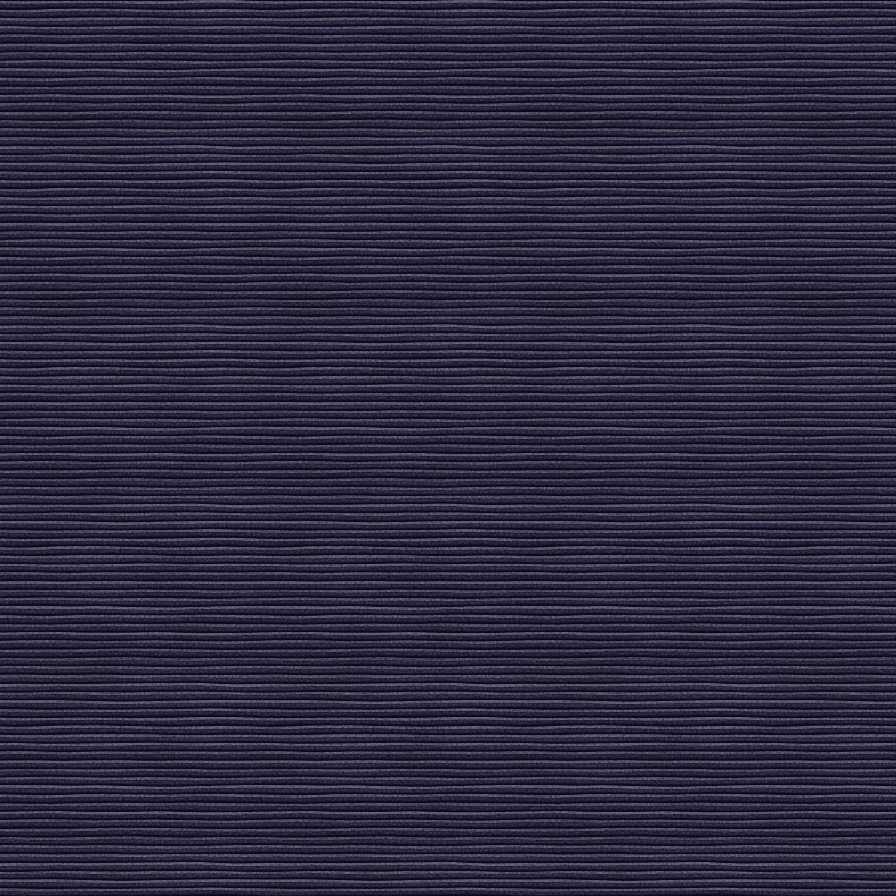
Give the GLSL for this texture, as a Shadertoy shader.

```glsl
// Dark indigo ribbed cloth: fine horizontal ribs, each a thin pale thread above
// a fuzzy band and a deep groove. A swatch of ribs repeats over the canvas;
// wrapping gradient noise bends the threads, streaks them and adds grain.

#define SWATCHES vec2(3.54, 5.0)  // repeats across and down
#define RIBS 21.0                 // ribs in one swatch
#define THREAD_HALF_WIDTH 0.15    // in rib heights
#define BAND_HALF_WIDTH 0.37      // in rib heights
#define WANDER 0.20               // bending of the ribs, in rib heights
#define GRAIN 0.34                // strength of the fuzz
#define GROOVE_COLOR vec3(0.036, 0.034, 0.090)
#define BAND_COLOR vec3(0.172, 0.152, 0.258)
#define THREAD_COLOR vec3(0.360, 0.350, 0.430)

// Integer hash of a lattice cell, 0 to 1 in both components
vec2 hash2(vec2 cell) {
    uvec2 q = uvec2(ivec2(cell)) * uvec2(1597u, 3812u) + uvec2(71u, 113u);
    uint n = (q.x ^ q.y) * 747796405u + q.x * 2891u;
    n = ((n >> 15u) ^ n) * 277803737u;
    n = (n >> 13u) ^ n;
    return vec2(n & 65535u, n >> 16u) / 65535.0;
}

// Slope at a lattice corner, wrapped to the period
float corner(vec2 cell, vec2 offset, vec2 period) {
    float angle = 6.28318 * hash2(mod(cell, period)).x;
    return dot(vec2(cos(angle), sin(angle)), offset);
}

// Gradient noise, about -0.7 to 0.7, tiling every swatch
float noise(vec2 swatch, vec2 period) {
    vec2 p = swatch * period;
    vec2 i = floor(p), f = p - i;
    vec2 w = f * f * f * (f * (f * 6.0 - 15.0) + 10.0);
    vec2 e = vec2(1.0, 0.0);
    float low = mix(corner(i, f, period), corner(i + e.xy, f - e.xy, period), w.x);
    float high = mix(corner(i + e.yx, f - e.yx, period),
                     corner(i + e.xx, f - e.xx, period), w.x);
    return mix(low, high, w.y);
}

void mainImage(out vec4 fragColor, in vec2 fragCoord) {
    // Swatch coordinates, counted from the upper left
    vec2 uv = fragCoord / iResolution.xy;
    vec2 swatch = vec2(uv.x, 1.0 - uv.y) * SWATCHES;

    // Gently wandering ribs
    float bend = noise(swatch, vec2(3.0, 9.0)) + 0.25 * noise(swatch, vec2(7.0, 17.0));
    float height = swatch.y * RIBS + WANDER * bend;
    float rib = floor(height);
    float across = height - rib;
    vec2 variation = hash2(vec2(mod(rib, RIBS), 37.0));

    // Fine fuzz and long streaks of wear
    float fuzz = 0.6 * noise(swatch, vec2(83.0, 67.0)) + 0.8 * noise(swatch, vec2(127.0, 89.0));
    float streak = noise(swatch, vec2(5.0, 14.0));
    float mottle = noise(swatch, vec2(3.0, 2.0));

    // Cross section of one rib
    float blur = max(0.06, 0.42 * RIBS * SWATCHES.y / iResolution.y);
    float thread = 1.0 - smoothstep(THREAD_HALF_WIDTH - blur, THREAD_HALF_WIDTH + blur,
                                    abs(across - 0.25));
    float band = 1.0 - smoothstep(0.08, BAND_HALF_WIDTH, abs(across - 0.63));
    thread *= clamp(0.76 + 0.24 * variation.x + 0.22 * streak + 0.20 * fuzz, 0.0, 1.0);
    band *= clamp(0.80 + 0.26 * variation.y - 0.22 * streak + 0.50 * fuzz, 0.0, 1.2);

    // Colour: groove, band, then thread, some threads greyer than others
    vec3 threadColor = THREAD_COLOR + vec3(-0.01, 0.008, -0.01) * (variation.y * 2.0 - 1.0);
    vec3 color = mix(GROOVE_COLOR, BAND_COLOR, band);
    color = mix(color, threadColor, thread);
    color *= 1.0 + GRAIN * fuzz + 0.08 * mottle;

    fragColor = vec4(clamp(color, 0.0, 1.0), 1.0);
}
```
